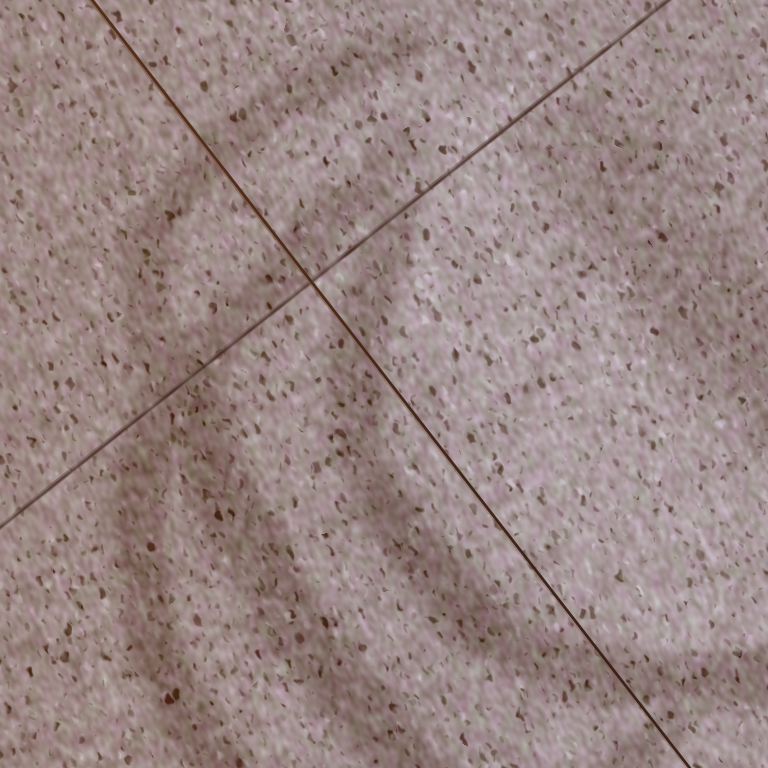
This texture is drawn by a WebGL 1 fragment shader. Its source:

```glsl
precision highp float;
// Speckled stone paving: two straight joints cross over soft, curved shadow bands.
// Bands are distances to quadratic curves; grain is stretched gradient noise,
// and flecks are warped ellipses in slanted grids. One tone ramp colours it all.

#define STONE_TONE 0.80
#define SHADOW_DEPTH 0.31
#define GRAIN_DEPTH 0.46
#define FLECK_DEPTH 0.66
#define FLECK_CELLS 62.0
#define FLECK_WARP 0.0065
#define JOINT_WIDTH 0.0021
#define DARK_STONE vec3(0.32, 0.21, 0.16)
#define PALE_STONE vec3(0.70, 0.645, 0.66)

uniform vec2 u_resolution;

vec2 hash2(vec2 p) {
  p = vec2(dot(p, vec2(127.1, 311.7)), dot(p, vec2(269.5, 183.3)));
  return fract(sin(p) * 43758.55);
}

float gradientNoise(vec2 p) {
  vec2 i = floor(p), f = fract(p);
  vec2 u = f * f * f * (f * (f * 6.0 - 15.0) + 10.0);
  vec2 e = vec2(1.0, 0.0);
  float a = dot(hash2(i) * 2.0 - 1.0, f);
  float b = dot(hash2(i + e) * 2.0 - 1.0, f - e);
  float c = dot(hash2(i + e.yx) * 2.0 - 1.0, f - e.yx);
  float d = dot(hash2(i + e.xx) * 2.0 - 1.0, f - e.xx);
  return mix(mix(a, b, u.x), mix(c, d, u.x), u.y);
}

float segmentDistance(vec2 p, vec2 a, vec2 b) {
  vec2 pa = p - a, ba = b - a;
  return length(pa - ba * clamp(dot(pa, ba) / dot(ba, ba), 0.0, 1.0));
}

// Soft shadow along a quadratic curve, split into short segments
float band(vec2 p, vec2 a, vec2 b, vec2 c, float halfWidth) {
  float d = 10.0;
  vec2 last = a;
  for (int i = 1; i <= 10; i++) {
    float t = float(i) / 10.0;
    vec2 next = mix(mix(a, b, t), mix(b, c, t), t);
    d = min(d, segmentDistance(p, last, next));
    last = next;
  }
  return 1.0 - smoothstep(halfWidth * 0.4, halfWidth * 1.4, d);
}

float shadows(vec2 p) {
  float s = 0.85 * band(p, vec2(0.514, 0.707), vec2(0.409, 0.495), vec2(0.5, 0.349), 0.034);
  s = max(s, band(p, vec2(0.5, 0.349), vec2(0.638, 0.0625), vec2(1.02, 0.125), 0.04));
  s = max(s, 0.75 * band(p, vec2(0.521, 0.805), vec2(0.37, 0.65), vec2(0.247, 0.518), 0.034));
  s = max(s, 0.95 * band(p, vec2(0.247, 0.518), vec2(0.28, 0.271), vec2(0.56, -0.03), 0.046));
  s = max(s, 0.95 * band(p, vec2(0.215, 0.479), vec2(0.11, 0.219), vec2(0.3125, -0.03), 0.04));
  s = max(s, 0.65 * band(p, vec2(0.534, 0.941), vec2(0.286, 0.857), vec2(0.195, 0.7), 0.029));
  s = max(s, 0.6 * band(p, vec2(0.195, 0.7), vec2(0.169, 0.596), vec2(0.228, 0.479), 0.035));
  s = max(s, 0.6 * band(p, vec2(0.76, 0.79), vec2(0.87, 0.64), vec2(1.03, 0.49), 0.09));
  return max(s, 0.7 * band(p, vec2(0.8, -0.01), vec2(0.85, 0.04), vec2(0.93, 0.1), 0.027));
}

// One ellipse per chosen cell; its size and strength vary
float flecks(vec2 q, float chance, float seed, float pixel) {
  vec2 cell = floor(q);
  vec2 place = hash2(cell + seed), kind = hash2(cell + seed + 57.0);
  float radius = mix(0.11, 0.28, kind.x * kind.x);
  float d = length(fract(q) - 0.5 - (place - 0.5) * 0.44);
  float soft = 0.08 + pixel;
  return step(kind.y, chance) * (1.0 - smoothstep(radius - soft, radius + soft, d))
    * mix(0.5, 1.1, place.x);
}

float joint(float d, float halfWidth, float pixel) {
  return 1.0 - smoothstep(halfWidth - pixel * 0.5, halfWidth + pixel * 0.8, abs(d));
}

// Signed distance to an endless line through a and b
float lineSide(vec2 p, vec2 a, vec2 b) {
  vec2 dir = normalize(b - a);
  return dot(p - a, vec2(-dir.y, dir.x));
}

void main() {
  vec2 p = gl_FragCoord.xy / u_resolution;
  float pixel = 1.0 / min(u_resolution.x, u_resolution.y);

  // Slanted, stretched space; the flecks use a ragged copy of it
  vec2 q = vec2(0.9 * p.x + 0.43 * p.y, 0.9 * p.y - 0.43 * p.x) * vec2(1.0, 0.6);
  vec2 ragged = q + FLECK_WARP * vec2(gradientNoise(p * 95.0), gradientNoise(p * 95.0 + 43.0));
  vec2 warp = 0.018 * vec2(gradientNoise(p * 9.0), gradientNoise(p * 9.0 + 31.0));

  // Broad light, curved shadows and grain
  float tone = STONE_TONE - SHADOW_DEPTH * shadows(p + warp);
  tone += 0.12 * (1.0 - smoothstep(0.08, 0.3, segmentDistance(p, vec2(0.62, 0.72), vec2(0.9, 0.22))));
  tone -= 0.06 * (1.0 - smoothstep(0.0, 0.4, p.x));
  tone += GRAIN_DEPTH * (gradientNoise(q * 72.0) * 0.7 + gradientNoise(q * 135.0 + 9.0) * 0.7);
  tone += 0.14 * gradientNoise(p * 17.0);

  // Dark mineral flecks in patches and two sizes, then pale chips
  float patches = gradientNoise(p * 13.0 + 90.0) * 0.3;
  tone -= FLECK_DEPTH * flecks(ragged * FLECK_CELLS, 0.34 + patches, 3.0, pixel * FLECK_CELLS * 0.5);
  tone -= FLECK_DEPTH * 0.6 * flecks(ragged * FLECK_CELLS * 1.5 + 5.3, 0.33 + patches, 19.0, pixel * FLECK_CELLS);
  tone += 0.26 * flecks(ragged * FLECK_CELLS * 1.1 + 8.7, 0.27, 41.0, pixel * FLECK_CELLS);
  vec3 color = mix(DARK_STONE, PALE_STONE, clamp(tone, -0.15, 1.25));
  color += vec3(0.012, 0.0, -0.015) * (1.0 - smoothstep(0.1, 0.6, p.x));
  color += 0.03 * gradientNoise(q * 60.0 + 70.0) * vec3(1.0, -1.0, 1.2);

  // Rising joint: uneven and soft, with a thin dark core
  float rising = lineSide(p, vec2(0.0065, 0.319), vec2(0.87, 1.0));
  float wear = 0.75 + 0.7 * gradientNoise(p * 38.0 + 12.0);
  color = mix(color, vec3(0.41, 0.31, 0.28), 0.75 * wear * joint(rising, JOINT_WIDTH * 1.5, pixel));
  color = mix(color, vec3(0.25, 0.16, 0.13), 0.75 * wear * joint(rising + 0.0006, JOINT_WIDTH * 0.6, pixel));

  // Falling joint: crisp, with a warm rim that fades downwards
  float falling = lineSide(p, vec2(0.12, 1.0), vec2(0.898, 0.0));
  float warmth = smoothstep(0.2, 0.9, p.y);
  color = mix(color, vec3(0.50, 0.36, 0.28), mix(0.35, 0.75, warmth) * joint(falling + 0.001, JOINT_WIDTH * 1.4, pixel));
  color = mix(color, mix(vec3(0.21, 0.12, 0.08), vec3(0.31, 0.17, 0.10), warmth), 0.95 * joint(falling, JOINT_WIDTH * 0.75, pixel));

  gl_FragColor = vec4(clamp(color, 0.0, 1.0), 1.0);
}
```
